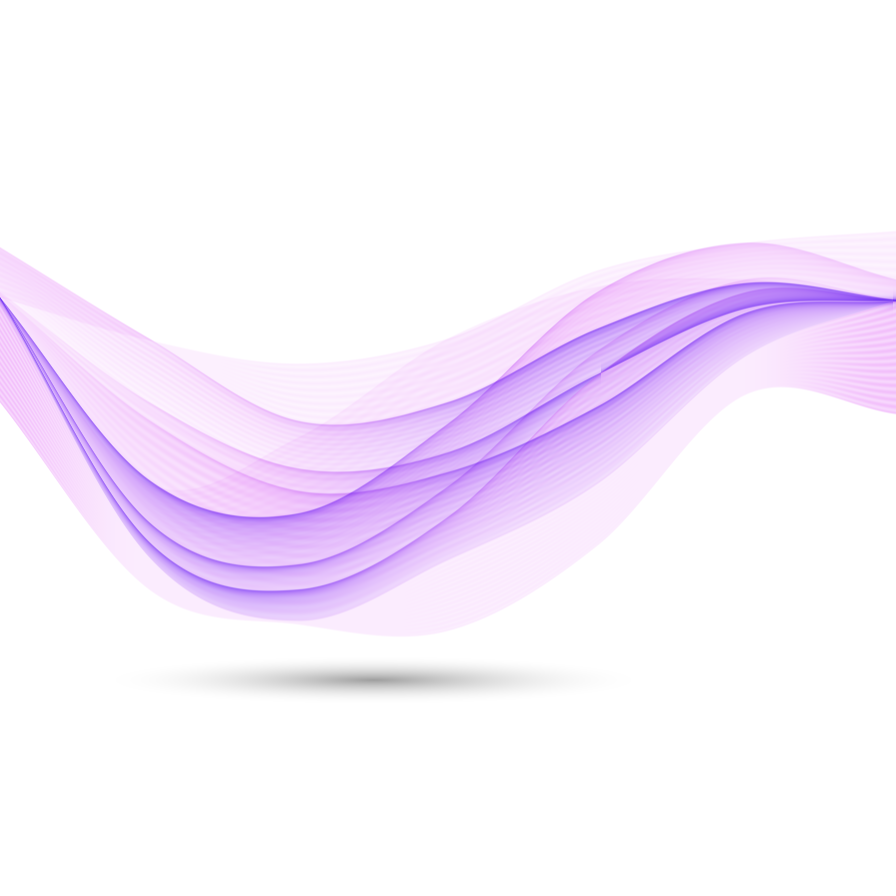
This background is drawn by a three.js fragment shader. Its source:

```glsl
// Translucent violet and pink silk waves flowing over white, with a soft shadow below.
#define VIOLET vec3(0.52, 0.22, 0.97)
#define PINK vec3(0.90, 0.50, 0.97)
#define EDGE_SOFTNESS 0.0015
#define LINE_WIDTH 0.0032
#define LINE_STRENGTH 0.58
#define GLOW_WIDTH 0.022
#define GLOW_STRENGTH 0.22
#define THREAD_DEPTH 0.22
#define SHADOW_CENTER vec2(0.417, 0.241)
#define SHADOW_RADIUS vec2(0.31, 0.028)
#define SHADOW_STRENGTH 0.38

varying vec2 vUv;

// Catmull-Rom weights for four knots at signed distances d.
vec4 splineWeights(vec4 d) {
  d = abs(d);
  vec4 nearPart = (1.5 * d - 2.5) * d * d + 1.0;
  vec4 farPart = ((-0.5 * d + 2.5) * d - 4.0) * d + 2.0;
  return mix(nearPart, farPart, step(1.0, d)) * (1.0 - step(2.0, d));
}

// Height at x of a smooth curve through seven evenly spaced knots.
float wave(float x, vec4 a, vec3 b) {
  float u = x * 6.0;
  vec4 tail = vec4(b, 2.0 * b.z - b.y);
  float lead = 2.0 * a.x - a.y;
  return lead * splineWeights(vec4(u + 1.0)).x
    + dot(a, splineWeights(u - vec4(0.0, 1.0, 2.0, 3.0)))
    + dot(tail, splineWeights(u - vec4(4.0, 5.0, 6.0, 7.0)));
}

// Multiply a tint into the colour.
vec3 stain(vec3 color, vec3 tint, float amount) {
  return color * mix(vec3(1.0), tint, clamp(amount, 0.0, 1.0));
}

// x: coverage between two heights, y: position across, z: distance from the rim, w: span.
vec4 band(float y, float rim, float hem) {
  float side = hem < rim ? -1.0 : 1.0;
  float d = (y - rim) * side;
  float span = abs(hem - rim);
  float cover = smoothstep(-EDGE_SOFTNESS, EDGE_SOFTNESS, d)
    * smoothstep(-EDGE_SOFTNESS, EDGE_SOFTNESS, span - d);
  return vec4(cover, clamp(d / max(span, 0.001), 0.0, 1.0), d, span);
}

// Fine parallel threads that vanish where the band narrows.
float threads(vec4 b, float count) {
  float fade = smoothstep(0.003, 0.007, b.w / count);
  return 1.0 + THREAD_DEPTH * fade * cos(6.28318 * count * b.y);
}

// Pale sheet of even density.
vec3 veil(vec3 color, float y, float rim, float hem, float amount, float count) {
  vec4 b = band(y, rim, hem);
  return stain(color, PINK, amount * b.x * threads(b, count));
}

// Sheet with a bright rim; violet at the left (lead 0) or at the right (lead 1).
vec3 sheet(vec3 color, vec2 p, float rim, float hem, float lead, float amount) {
  vec4 b = band(p.y, rim, hem);
  float across = smoothstep(0.25, 0.68, p.x);
  float violet = mix(1.0 - across, across, lead);
  vec3 tint = mix(PINK, VIOLET, violet);
  float ends = mix(1.0 - 0.6 * smoothstep(0.72, 0.92, p.x),
    smoothstep(0.08, 0.32, p.x), lead);
  float strength = (0.5 + 0.5 * violet) * ends;

  float fill = amount * (1.0 - 0.65 * b.y) * threads(b, 14.0);
  float glow = GLOW_STRENGTH * strength * exp(-max(b.z, 0.0) / GLOW_WIDTH);
  color = stain(color, tint, (fill + glow) * b.x);

  float line = smoothstep(-EDGE_SOFTNESS, EDGE_SOFTNESS, b.z)
    * exp(-max(b.z, 0.0) / LINE_WIDTH);
  return stain(color, mix(tint, VIOLET, 0.25), LINE_STRENGTH * strength * line);
}

void main() {
  vec2 p = vUv;
  float x = p.x;

  // Wave heights, from the upper veil down to the lower hem.
  float upper = wave(x, vec4(0.668, 0.620, 0.594, 0.622), vec3(0.698, 0.729, 0.742));
  float haze = wave(x, vec4(0.668, 0.460, 0.512, 0.622), vec3(0.680, 0.688, 0.665));
  float crest = wave(x, vec4(0.724, 0.622, 0.530, 0.551), vec3(0.633, 0.684, 0.665));
  float sweep = wave(x, vec4(0.668, 0.464, 0.427, 0.527), vec3(0.674, 0.729, 0.688));
  float middle = wave(x, vec4(0.674, 0.551, 0.477, 0.495), vec3(0.582, 0.656, 0.665));
  float inner = wave(x, vec4(0.672, 0.531, 0.452, 0.473), vec3(0.546, 0.651, 0.664));
  float dip = wave(x, vec4(0.668, 0.417, 0.370, 0.457), vec3(0.608, 0.688, 0.665));
  float trough = wave(x, vec4(0.668, 0.395, 0.342, 0.423), vec3(0.581, 0.674, 0.665));
  float belly = wave(x, vec4(0.668, 0.378, 0.307, 0.375), vec3(0.460, 0.603, 0.665));
  float hem = wave(x, vec4(0.551, 0.342, 0.303, 0.296), vec3(0.391, 0.560, 0.538));

  // Soft elliptical shadow on white.
  float reach = max(1.0 - length((p - SHADOW_CENTER) / SHADOW_RADIUS), 0.0);
  vec3 color = vec3(1.0 - SHADOW_STRENGTH * reach * reach);

  // Pale veils, denser toward the lower corners of the wave.
  float corners = smoothstep(0.82, 1.0, x) + 1.0 - smoothstep(0.0, 0.16, x);
  color = veil(color, p.y, upper, crest, 0.12, 9.0);
  color = veil(color, p.y, haze, belly, 0.10, 20.0);
  color = veil(color, p.y, belly, hem, 0.15 + 0.26 * corners, 16.0);

  // Rimmed sheets.
  color = sheet(color, p, crest, inner, 1.0, 0.23);
  color = sheet(color, p, sweep, dip, 0.0, 0.20);
  color = sheet(color, p, middle, trough, 1.0, 0.15);
  color = sheet(color, p, inner, belly, 1.0, 0.20);
  color = sheet(color, p, dip, trough, 0.0, 0.12);
  color = sheet(color, p, trough, belly, 0.0, 0.24);
  gl_FragColor = vec4(color, 1.0);
}
```
